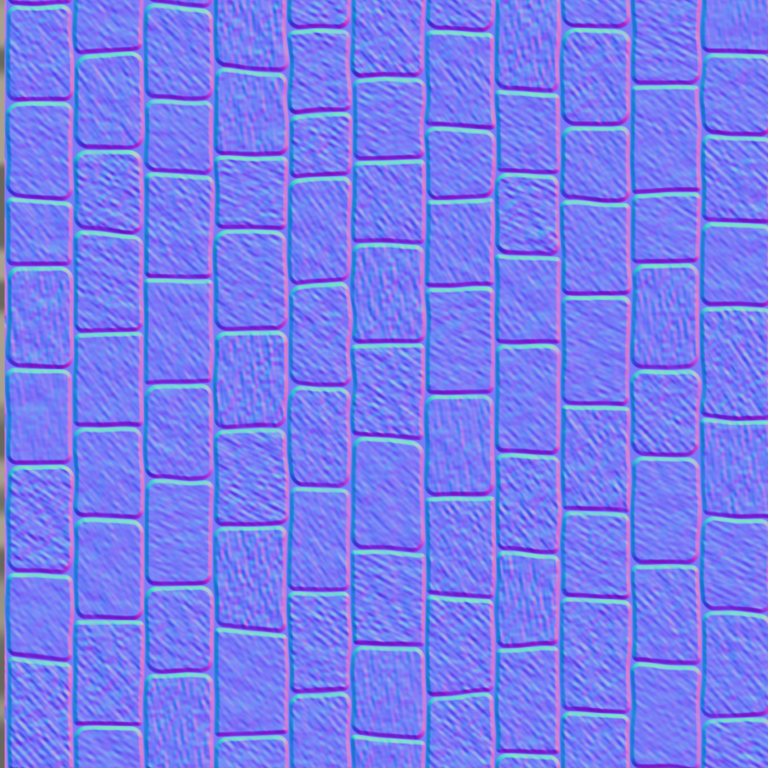
A WebGL 1 fragment shader for this texture map:

```glsl
precision highp float;
uniform vec2 u_resolution;

const float STRIP = 0.008;          // bare margin on the left
const float COLUMN = 0.0905;        // column pitch, eleven across
const float ROW = 0.1245;           // joint pitch, about eight down
const float STAGGER = 0.065;        // shift of every other column
const float DRIFT = 0.0059;         // joint drop per column
const float SHORT_COURSE = 0.26;    // where a course of short stones begins
const float SQUEEZE = 0.046;        // how much that course is shortened
const float BEVEL = 0.0065;
const float BEVEL_HEIGHT = 0.0056;
const float STREAK_HEIGHT = 0.0023;
const float GRAIN_HEIGHT = 0.0013;
const float SAMPLE_STEP = 0.0012;
const vec2 RELIEF = vec2(0.85, 1.0);
const vec3 TINT = vec3(-0.03, -0.01, -0.03);
const vec3 MARGIN_LIGHT = vec3(0.66, 0.63, 0.56);
const vec3 MARGIN_DARK = vec3(0.32, 0.33, 0.30);

float hash(vec2 p) {
  return fract(sin(dot(p, vec2(127.1, 311.7))) * 43758.5453);
}

float noise(vec2 p) {
  vec2 i = floor(p), f = fract(p);
  f = f * f * (3.0 - 2.0 * f);
  float low = mix(hash(i), hash(i + vec2(1.0, 0.0)), f.x);
  float high = mix(hash(i + vec2(0.0, 1.0)), hash(i + 1.0), f.x);
  return mix(low, high, f.y);
}

// Left edge of a column
float columnEdge(float i) {
  float jitter = (hash(vec2(i, 3.7)) - 0.5) * 0.12 * step(0.5, i);
  return STRIP + COLUMN * (i + jitter);
}

float columnStart(float i) {
  return 0.002 + DRIFT * i + STAGGER * mod(i, 2.0);
}

// Joint position measured downward, slightly tilted across the column
float jointEdge(float column, float k, float across) {
  float base = columnStart(column) + k * ROW;
  float squeeze = SQUEEZE * (1.0 - base) * step(SHORT_COURSE, base);
  float jitter = (hash(vec2(column + 11.0, k + 5.0)) - 0.5) * 0.024;
  float tilt = (hash(vec2(column + 31.0, k + 9.0)) - 0.4) * 0.13;
  return base - squeeze + jitter + tilt * across;
}

// Distance to the rounded stone outline; also returns the stone's cell
float stoneDistance(vec2 p, out vec2 cell) {
  float i = floor((p.x - STRIP) / COLUMN);
  if (p.x < columnEdge(i)) i -= 1.0;
  else if (p.x >= columnEdge(i + 1.0)) i += 1.0;
  float left = columnEdge(i), right = columnEdge(i + 1.0);
  float across = p.x - 0.5 * (left + right);

  float k = floor((p.y - columnStart(i)) / ROW);
  if (p.y < jointEdge(i, k, across)) k -= 1.0;
  else if (p.y >= jointEdge(i, k + 1.0, across)) k += 1.0;
  float top = jointEdge(i, k, across), bottom = jointEdge(i, k + 1.0, across);

  cell = vec2(i, k);
  float radius = mix(0.006, 0.019, hash(cell + 17.0));
  vec2 offset = vec2(across, p.y - 0.5 * (top + bottom));
  vec2 halfSize = 0.5 * vec2(right - left, bottom - top);
  vec2 q = abs(offset) - halfSize + radius;
  return length(max(q, 0.0)) + min(max(q.x, q.y), 0.0) - radius;
}

// Bevelled stones with chiselled streaks and fine grain
float height(vec2 p) {
  vec2 warp = vec2(noise(p * 24.0), noise(p * 24.0 + 40.0)) - 0.5;
  vec2 cell;
  float d = stoneDistance(vec2(p.x, 1.0 - p.y) + warp * 0.0045, cell);
  float body = smoothstep(0.0, BEVEL, -d);

  float angle = -0.7 + (hash(cell + 23.0) - 0.5) * 0.6;
  if (hash(cell + 41.0) > 0.86) angle = -1.45;
  float c = cos(angle), s = sin(angle);
  vec2 along = vec2(c * p.x + s * p.y, c * p.y - s * p.x);
  float streak = noise(along * vec2(75.0, 210.0) + cell * 7.0);
  float grain = noise(p * 170.0 + 9.0);
  float dent = noise(p * 42.0 + cell * 3.0);
  float wear = mix(0.55, 1.25, hash(cell + 57.0));
  float rough = (streak - 0.5) * STREAK_HEIGHT + (grain - 0.5) * GRAIN_HEIGHT;
  return body * (BEVEL_HEIGHT + rough * wear + (dent - 0.5) * 0.002);
}

void main() {
  vec2 p = gl_FragCoord.xy / u_resolution;
  vec2 e = vec2(SAMPLE_STEP, 0.0);

  // Surface slope encoded as a tangent-space normal
  vec2 slope = vec2(height(p + e.xy) - height(p - e.xy),
                    height(p + e.yx) - height(p - e.yx)) / (2.0 * SAMPLE_STEP);
  vec3 normal = normalize(vec3(-slope * RELIEF, 1.0));
  vec3 color = normal * 0.5 + 0.5 + TINT;

  // Weathered margin
  float stain = smoothstep(0.25, 0.7, noise(vec2(3.0, p.y * 26.0)));
  vec3 margin = mix(MARGIN_DARK, MARGIN_LIGHT, 0.25 + 0.75 * stain);
  float pixel = 1.0 / u_resolution.x;
  float onMargin = 1.0 - smoothstep(STRIP - 0.002 - pixel, STRIP - 0.002 + pixel, p.x);
  gl_FragColor = vec4(mix(color, margin, onMargin), 1.0);
}
```
